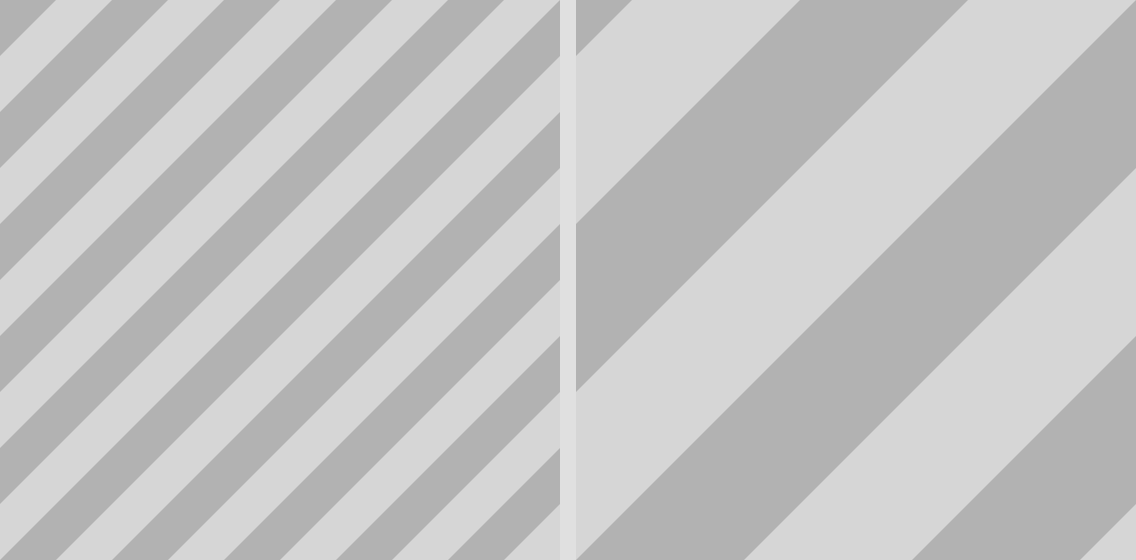
Left: the whole. Right: its middle third, enlarged.
This pattern is drawn by a Shadertoy shader. Its source:

```glsl
const float STRIPE_REPEATS = 5.0;   // whole number, so the canvas tiles
const float DARK_SHARE = 0.5;       // dark part of each period
const vec3 DARK_GREY = vec3(0.698);
const vec3 LIGHT_GREY = vec3(0.839);

// Coverage of the light band; phase counts stripe periods
float lightBand(float phase, float pixelWidth) {
    float halfDark = 0.5 * DARK_SHARE;
    float fromDarkCentre = abs(fract(phase - halfDark + 0.5) - 0.5);
    return clamp((fromDarkCentre - halfDark) / pixelWidth + 0.5, 0.0, 1.0);
}

void mainImage(out vec4 fragColor, in vec2 fragCoord) {
    vec2 uv = fragCoord / iResolution.xy;

    // Diagonal stripes rising to the right
    float phase = STRIPE_REPEATS * (uv.x - uv.y);
    float pixelWidth = STRIPE_REPEATS * length(1.0 / iResolution.xy);

    fragColor = vec4(mix(DARK_GREY, LIGHT_GREY, lightBand(phase, pixelWidth)), 1.0);
}
```
